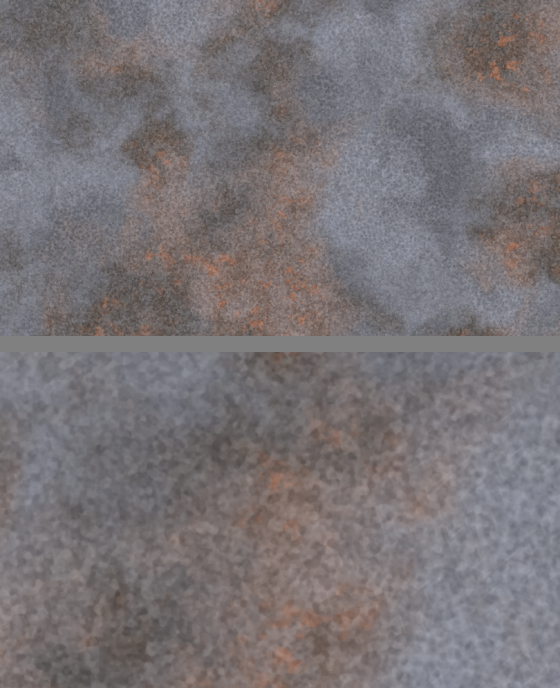
Top, the full canvas; bottom, a detail of the centre.
A WebGL 1 fragment shader for this texture:

```glsl
precision highp float;
uniform vec2 u_resolution;

// Palette
const vec3 STEEL_DARK = vec3(0.412, 0.414, 0.442);
const vec3 STEEL_LIGHT = vec3(0.512, 0.520, 0.562);
const vec3 BROWN_DARK = vec3(0.395, 0.372, 0.365);
const vec3 ROSE_LIGHT = vec3(0.540, 0.475, 0.458);
const vec3 OLIVE_SHADOW = vec3(0.335, 0.308, 0.285);
const vec3 RUST_DEEP = vec3(0.455, 0.350, 0.300);
const vec3 RUST_BRIGHT = vec3(0.680, 0.450, 0.350);
const vec3 FLAKE_PALE = vec3(0.570, 0.600, 0.660);

// Layout, in canvas heights
const float CLOUD_SCALE = 3.2;
const float WARP_AMOUNT = 0.20;
const vec2 PATCH_PERIOD = vec2(0.65, 0.67);
const vec2 PATCH_CENTRE = vec2(0.20, 0.83);
const float PATCH_PULL = 0.060;
const float SEAM_X = 0.815;
const float SEAM_WIDTH = 0.055;

// Surface detail
const float GRAIN_SCALE = 150.0;
const float GRAIN_CONTRAST = 0.130;
const float PEBBLE_SCALE = 95.0;
const float PEBBLE_CONTRAST = 0.11;
const float SPECK_SCALE = 26.0;
const float SCRATCH_CONTRAST = 0.025;

const float TAU = 6.2831853;

vec3 hash3(vec2 p) {
  vec3 h = fract(p.xyx * vec3(0.1031, 0.1030, 0.0973));
  h += dot(h, h.yxz + 33.33);
  return fract((h.xxy + h.yzz) * h.zyx);
}

// Cellular noise: x = softly blended cell value, y = distance to nearest point
vec2 cells(vec2 p) {
  vec2 base = floor(p);
  vec2 local = p - base;
  float total = 0.0;
  float weights = 0.0;
  float nearest = 4.0;
  for (int j = -1; j <= 1; j++) {
    for (int i = -1; i <= 1; i++) {
      vec2 offset = vec2(float(i), float(j));
      vec3 h = hash3(base + offset + 200.0);
      vec2 d = offset + h.xy - local;
      float d2 = dot(d, d);
      float w = exp(-6.0 * d2);
      total += h.z * w;
      weights += w;
      nearest = min(nearest, d2);
    }
  }
  return vec2(total / weights, sqrt(nearest));
}

// Octaves of blended cells, turned so that no grid shows
float clouds(vec2 p) {
  float sum = 0.0;
  float gain = 0.46;
  for (int i = 0; i < 5; i++) {
    sum += gain * cells(p).x;
    p = mat2(1.62, 1.20, -1.20, 1.62) * p + 7.3;
    gain *= 0.57;
  }
  return sum;
}

// Thin, faint marks along one direction
float scratches(vec2 p, float angle) {
  float c = cos(angle);
  float s = sin(angle);
  vec2 q = mat2(c, -s, s, c) * p * vec2(70.0, 7.0);
  return 1.0 - smoothstep(0.03, 0.13, cells(q).y);
}

void main() {
  vec2 p = gl_FragCoord.xy / u_resolution.y;
  vec2 warp = vec2(clouds(p * 4.0 + 3.1), clouds(p * 4.0 + 41.7)) - 0.5;
  vec2 q = p + WARP_AMOUNT * warp;

  // Broad fields: brightness, corrosion, shadow and fine breakup
  float tone = clouds(q * CLOUD_SCALE + 11.0);
  float shade = clouds(q * CLOUD_SCALE * 1.5 + 63.0);
  float breakup = clouds(p * SPECK_SCALE + 27.0);
  vec2 pull = cos(TAU * (p - PATCH_CENTRE) / PATCH_PERIOD);
  float seamOffset = (p.x - SEAM_X + 0.08 * warp.x) / SEAM_WIDTH;
  float seam = exp(-seamOffset * seamOffset) * smoothstep(0.25, 0.75, p.y);
  float corrosion = clouds(q * CLOUD_SCALE + 87.0) + PATCH_PULL * (pull.x + pull.y)
                  + 0.10 * seam + 0.14 * (breakup - 0.5);
  float warm = smoothstep(0.34, 0.70, corrosion);

  // Steel under a brown and rose stain
  vec3 steel = mix(STEEL_DARK, STEEL_LIGHT, smoothstep(0.32, 0.70, tone));
  vec3 stain = mix(BROWN_DARK, ROSE_LIGHT, smoothstep(0.32, 0.70, shade + 0.08 * seam));
  vec3 color = mix(steel, stain, warm * 0.88);

  // Olive shadows, rust and its bright specks
  float olive = warm * smoothstep(0.52, 0.74, 1.0 - shade + 0.5 * (breakup - 0.5));
  color = mix(color, OLIVE_SHADOW, 0.38 * olive);
  float core = smoothstep(0.58, 0.82, corrosion);
  color = mix(color, RUST_DEEP, 0.42 * core * smoothstep(0.38, 0.64, breakup));
  float speck = smoothstep(0.56, 0.76, clouds(p * SPECK_SCALE * 1.4 + 5.0));
  color = mix(color, RUST_BRIGHT, 0.65 * core * speck);

  // Pale flakes on bare metal
  float bare = (1.0 - warm) * smoothstep(0.50, 0.70, tone);
  color = mix(color, FLAKE_PALE, 0.32 * bare * smoothstep(0.48, 0.68, breakup));

  // Pebbled paint, fine grain and scratches
  float pebbleArea = smoothstep(0.42, 0.62, shade) * (1.0 - 0.6 * warm);
  float pebble = cells(p * PEBBLE_SCALE + 3.0 * warp).y - 0.42;
  float grain = 0.6 * cells(p * GRAIN_SCALE).x + 0.4 * cells(p * GRAIN_SCALE * 1.6 + 9.0).x - 0.5;
  float marks = scratches(p, 0.35) + scratches(p + 5.0, -0.9);
  color += PEBBLE_CONTRAST * pebbleArea * pebble + GRAIN_CONTRAST * grain * (1.0 + 0.4 * warm);
  color += SCRATCH_CONTRAST * marks * smoothstep(0.5, 0.65, tone);

  gl_FragColor = vec4(clamp(color, 0.0, 1.0), 1.0);
}
```
